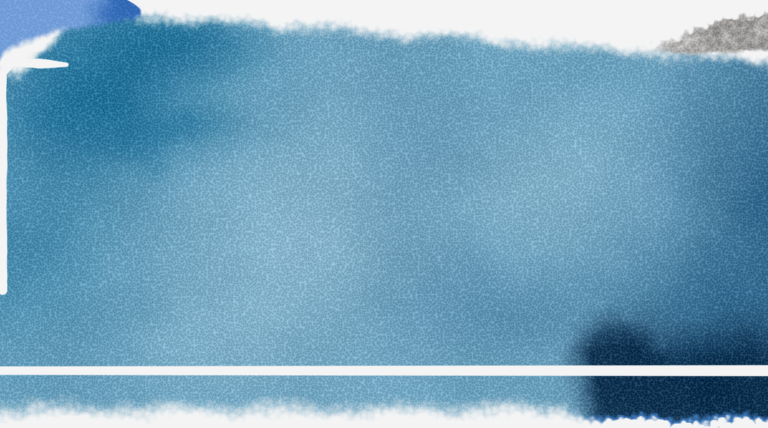
Give the GLSL for this background, as a Shadertoy shader.

```glsl
// A grainy blue watercolour wash on white paper, crossed by pale tape lines.
// Soft elliptical stains are warped by layered sines and layered as pigments;
// cellular noise adds the paper grain and the ragged borders.

const vec3 PAPER  = vec3(0.955, 0.957, 0.958);
const vec3 SKY    = vec3(0.435, 0.645, 0.755);
const vec3 MIST   = vec3(0.57, 0.735, 0.82);
const vec3 TEAL   = vec3(0.09, 0.42, 0.585);
const vec3 SLATE  = vec3(0.19, 0.40, 0.55);
const vec3 NAVY   = vec3(0.04, 0.17, 0.29);
const vec3 VIOLET = vec3(0.45, 0.62, 0.85);
const vec3 COBALT = vec3(0.20, 0.42, 0.72);
const float ASPECT = 1.79;

vec2 hash2(vec2 c) {
    vec3 h = fract(c.xyx * vec3(0.1031, 0.1030, 0.0973));
    h += dot(h, h.yzx + 33.33);
    return fract((h.xx + h.yz) * h.zy);
}

// Distance to the nearest scattered point
float cellular(vec2 p) {
    vec2 cell = floor(p), f = fract(p);
    float nearest = 2.0;
    for (int y = -1; y <= 1; y++)
        for (int x = -1; x <= 1; x++) {
            vec2 o = vec2(x, y);
            vec2 d = o + hash2(cell + o) - f;
            nearest = min(nearest, dot(d, d));
        }
    return sqrt(nearest);
}

// Layered, turned sines: roughly -1 to 1
float waves(vec2 p) {
    float sum = 0.0, amp = 0.5;
    for (int i = 0; i < 5; i++) {
        sum += amp * sin(p.x + 1.7 * sin(p.y * 0.9 + float(i)));
        p = mat2(1.5, 1.2, -1.2, 1.5) * p + 2.3;
        amp *= 0.6;
    }
    return sum;
}

float stain(vec2 p, vec2 centre, vec2 radius) {
    vec2 d = (p - centre) / radius;
    return exp(-dot(d, d));
}

float segment(vec2 p, vec2 a, vec2 b) {
    vec2 ab = b - a;
    return length(p - a - ab * clamp(dot(p - a, ab) / dot(ab, ab), 0.0, 1.0));
}

// 1 where d is positive, fading over the given softness
float cover(float d, float soft) {
    return smoothstep(-soft, soft, d);
}

vec3 pigment(vec2 p) {
    vec3 c = SKY;
    c = mix(c, MIST, 0.70 * stain(p, vec2(0.72, 0.46), vec2(0.34, 0.30)));
    c = mix(c, MIST, 0.55 * stain(p, vec2(1.30, 0.57), vec2(0.28, 0.16)));
    c = mix(c, MIST, 0.35 * stain(p, vec2(0.45, 0.22), vec2(0.25, 0.15)));
    c = mix(c, TEAL, 0.85 * stain(p, vec2(0.22, 0.77), vec2(0.27, 0.16)));
    c = mix(c, TEAL, 0.70 * stain(p, vec2(0.36, 0.89), vec2(0.22, 0.08)));
    c = mix(c, TEAL, 0.50 * stain(p, vec2(0.43, 0.69), vec2(0.13, 0.06)));
    c = mix(c, TEAL, 0.45 * stain(p, vec2(0.08, 0.43), vec2(0.22, 0.28)));
    c = mix(c, SLATE, 0.22 * stain(p, vec2(0.98, 0.64), vec2(0.16, 0.28)));
    c = mix(c, SLATE, 0.30 * stain(p, vec2(1.12, 0.27), vec2(0.22, 0.12)));
    c = mix(c, SLATE, 0.95 * stain(p, vec2(1.84, 0.56), vec2(0.25, 0.36)));
    c = mix(c, SLATE, 0.85 * stain(p, vec2(1.72, 0.25), vec2(0.28, 0.20)));
    float pool = stain(p, vec2(1.75, 0.07), vec2(0.36, 0.17))
               + stain(p, vec2(1.45, 0.12), vec2(0.10, 0.14));
    return mix(c, NAVY, 0.92 * smoothstep(0.15, 0.95, pool));
}

void mainImage(out vec4 fragColor, in vec2 fragCoord) {
    vec2 p = fragCoord / iResolution.xy * vec2(ASPECT, 1.0);
    float px = 1.0 / iResolution.y;
    float rough = waves(p * 24.0);
    float fleck = cellular(p * 55.0) - 0.45;
    float grain = cellular(p * 170.0) - 0.45;

    // Wash with slow mottling and grain
    vec2 warped = p + 0.035 * vec2(waves(p * 8.0), waves(p.yx * 8.0 + 4.0));
    vec3 wash = pigment(warped);
    wash += 0.018 * waves(p * 13.0 + 7.0) + 0.03 * fleck + 0.16 * grain;

    // Ragged top and bottom borders
    float ragged = 0.012 * rough + 0.015 * fleck;
    float top = 0.985 - 0.072 * p.x - 0.15 * (1.0 - smoothstep(0.04, 0.20, p.x));
    float right = smoothstep(1.30, 1.42, p.x);
    float bottom = mix(0.046, 0.016, right);
    float above = p.y - bottom + ragged;
    float rim = right * (1.0 - cover(above - 0.010, 0.008));
    wash = mix(wash, vec3(0.28, 0.52, 0.80), 0.8 * rim);
    float body = cover(top - p.y + ragged, 0.022) * cover(above, mix(0.028, 0.005, right));
    vec3 col = mix(PAPER, wash, body);

    // Violet corner with a cobalt end
    float cornerLine = 0.86 + 0.10 * sqrt(p.x / 0.33);
    float corner = cover(p.y - cornerLine + 0.4 * ragged, 0.012)
                 * cover(0.328 - p.x - 8.0 * pow(max(p.y - 0.975, 0.0), 1.5), 0.004);
    vec3 cornerInk = mix(VIOLET, COBALT, smoothstep(0.18, 0.31, p.x + 0.03 * rough));
    col = mix(col, cornerInk + 0.08 * grain, corner);

    // Grey smudge at the upper right
    float crest = 0.895 + 0.075 * smoothstep(1.55, 1.71, p.x) + 1.3 * ragged;
    float smudge = cover(crest - p.y, 0.008) * cover(p.y - 0.878 + 0.5 * ragged, 0.006)
                 * smoothstep(1.49, 1.62, p.x + 0.04 * rough);
    col = mix(col, vec3(0.64, 0.635, 0.63) + 0.06 * rough + 0.2 * fleck + 0.15 * grain, smudge);

    // Pale lines: bent frame and full-width strip
    float frame = segment(p, vec2(0.006, 0.322), vec2(0.006, 0.83));
    frame = min(frame, segment(p, vec2(0.006, 0.83), vec2(0.028, 0.854)));
    frame = min(frame, segment(p, vec2(0.028, 0.854), vec2(0.155, 0.849)));
    float frameHalf = mix(0.010, 0.004, smoothstep(0.09, 0.17, p.x)) + 0.0015 * rough;
    float stripHalf = mix(0.010, 0.013, p.x / ASPECT);
    float lines = max(cover(frameHalf - frame, px), cover(stripHalf - abs(p.y - 0.134), px));
    col = mix(col, PAPER, lines);

    fragColor = vec4(clamp(col, 0.0, 1.0), 1.0);
}
```
